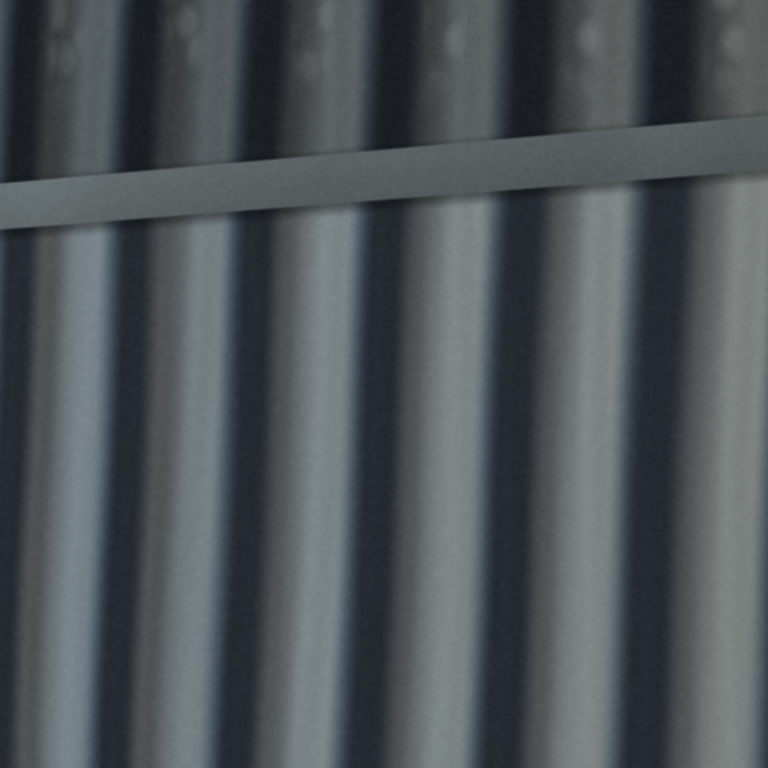
A Shadertoy shader for this texture:

```glsl
// Corrugated grey metal sheet in soft side light, crossed by a flat tilted strap.

#define FIRST_GROOVE 0.016   // x of the first groove at mid height
#define PITCH 0.148          // groove spacing at the left edge
#define PITCH_GROWTH 0.0042  // widening of the spacing towards the right
#define LEAN 0.042           // sideways drift of the ridges with height
#define STRAP_LEFT 0.731     // strap centre height at the left edge
#define STRAP_SLOPE 0.083
#define GRAIN 0.034
#define GROOVE vec3(0.172, 0.195, 0.228)
#define FLANK vec3(0.365, 0.375, 0.380)
#define CREST vec3(0.575, 0.605, 0.602)
#define STRAP vec3(0.335, 0.365, 0.372)

vec2 hash2(vec2 p) {
    vec3 q = fract(p.xyx * vec3(0.1031, 0.1030, 0.0973));
    q += dot(q, q.yzx + 33.33);
    return fract((q.xx + q.yz) * q.zy);
}

// Distance to the nearest scattered point
float cellular(vec2 p) {
    vec2 cell = floor(p), f = fract(p);
    float nearest = 2.0;
    for (int j = -1; j <= 1; j++)
        for (int i = -1; i <= 1; i++) {
            vec2 o = vec2(i, j);
            nearest = min(nearest, length(o + hash2(cell + o) - f));
        }
    return nearest;
}

// Ridge coordinate: the integer part counts ridges, the fraction runs across one
float ridgeCoord(vec2 uv) {
    float x = uv.x - LEAN * (uv.y - 0.5) - FIRST_GROOVE;
    x += 0.0015 * sin(uv.y * 9.0 + uv.x * 5.0);
    float root = sqrt(max(PITCH * PITCH + 4.0 * PITCH_GROWTH * x, 0.0));
    return (root - PITCH) / (2.0 * PITCH_GROWTH);
}

vec3 corrugation(vec2 uv) {
    float n = ridgeCoord(uv), t = fract(n);
    vec2 vary = hash2(vec2(floor(n) + 7.0, 3.0)) - 0.5;
    float side = clamp(uv.x, 0.0, 1.0);

    // Warm slow rise on the left flank, steep cool fall on the right
    float crestStart = mix(0.27, 0.17, side) + 0.04 * vary.x;
    float fallStart = mix(0.70, 0.63, side);
    float fall = smoothstep(fallStart, fallStart + 0.25, t);
    vec3 crest = CREST * (1.0 + 0.05 * vary.y) + mix(vec3(-0.04, -0.01, 0.022), vec3(0.005, 0.0, -0.01), side);
    vec3 col = mix(GROOVE, FLANK, smoothstep(0.06, 0.24, t));
    col = mix(col, crest, smoothstep(crestStart, crestStart + 0.30, t));
    col = mix(col, GROOVE, fall);
    col += vec3(-0.025, 0.0, 0.025) * 4.0 * fall * (1.0 - fall);

    // Faint lengthwise streaks
    col *= 1.0 + 0.018 * sin(n * 31.0 + 2.0 * sin(uv.y * 4.0 + n));

    // Pale scuffs on the left flanks near the top
    float blot = 1.0 - smoothstep(0.15, 0.55, cellular(vec2(n * 4.0, uv.y * 17.0)));
    float flank = smoothstep(0.14, 0.28, t) * (1.0 - smoothstep(0.38, 0.55, t));
    return col + 0.13 * blot * flank * smoothstep(0.84, 0.96, uv.y);
}

void mainImage(out vec4 fragColor, in vec2 fragCoord) {
    vec2 uv = fragCoord / iResolution.xy;
    float soft = max(0.0025, 1.0 / iResolution.y);
    vec3 col = corrugation(uv);

    // Strap and the contact shadows along its edges
    float d = uv.y - STRAP_LEFT - STRAP_SLOPE * uv.x;
    float halfWidth = mix(0.030, 0.0355, uv.x);
    float below = -d - halfWidth, above = d - halfWidth;
    col *= 1.0 - 0.38 * (1.0 - smoothstep(0.0, 0.020, below));
    col *= 1.0 - 0.15 * (1.0 - smoothstep(0.0, 0.010, above));
    vec3 strap = STRAP + vec3(0.055, 0.06, 0.06) * (1.0 - smoothstep(0.0, 0.45, uv.x));
    strap *= 1.0 + 0.05 * d / halfWidth + 0.02 * sin(uv.x * 17.0 + 2.0 * sin(uv.x * 7.0));
    col = mix(col, strap, 1.0 - smoothstep(-soft, soft, abs(d) - halfWidth));

    // Fine and coarse mottling
    float grain = 0.6 * cellular(uv * 150.0) + 0.4 * cellular(uv * 62.0 + 19.0) - 0.47;
    col += GRAIN * grain;
    fragColor = vec4(clamp(col, 0.0, 1.0), 1.0);
}
```
